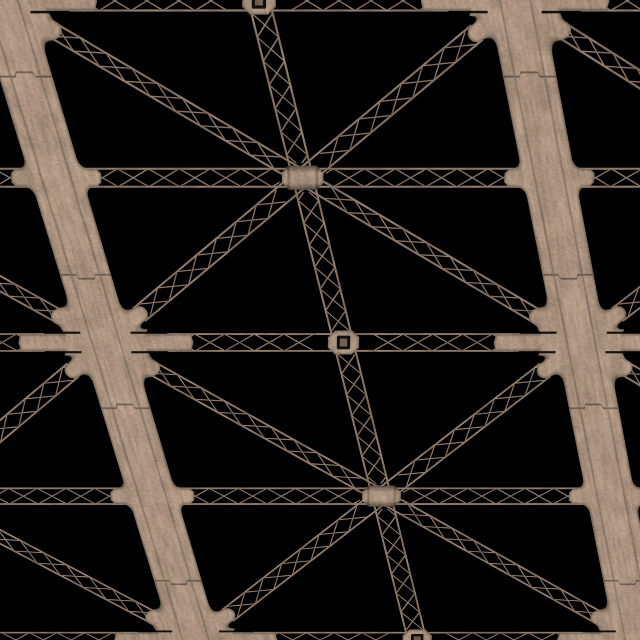
Give the GLSL for this pattern, as a WebGL 1 fragment shader.

```glsl
precision highp float;
// Riveted iron lattice on black, seen in slight perspective: solid pillars, thin
// cross-braced girders, star-shaped crossings and gusset plates. A projective map
// flattens the wall into cells; each part is a distance function in its own frame.
uniform vec2 u_resolution;

const float SPAN = 768.0;                  // design units across the canvas
const vec2 CELL = vec2(592.0, 205.0);      // bay width, row height (a cell is two rows)
const float TILT = 0.248;                  // lean of the uprights
const float TILT_COS = 0.97;
const vec2 LONG_DIR = vec2(0.861, 0.509);  // the two diagonals
const vec2 SHORT_DIR = vec2(0.767, -0.642);
const float PILLAR_HALF = 30.5;
const float RAIL_HALF = 1.25;
const float BRACE_HALF = 0.8;
const vec3 IRON = vec3(0.69, 0.595, 0.515);
const vec3 GIRDER = vec3(0.53, 0.46, 0.40);

float hash(vec2 p) {
  p = fract(p * vec2(0.1031, 0.1137));
  p += dot(p, p.yx + 33.3);
  return fract((p.x + p.y) * p.x * 7.13);
}

float noise(vec2 p) {
  vec2 i = floor(p), f = fract(p);
  f = f * f * (3.0 - 2.0 * f);
  return mix(mix(hash(i), hash(i + vec2(1, 0)), f.x),
             mix(hash(i + vec2(0, 1)), hash(i + vec2(1, 1)), f.x), f.y);
}

float box(vec2 p, vec2 halfSize) {
  vec2 d = abs(p) - halfSize;
  return length(max(d, 0.0)) + min(max(d.x, d.y), 0.0);
}

float chamferBox(vec2 p, vec2 halfSize, float cut) {
  p = abs(p);
  return max(box(p, halfSize), (p.x + p.y - halfSize.x - halfSize.y + cut) * 0.707);
}

float capsule(vec2 p, vec2 tip, float radius) {
  float t = clamp(dot(p, tip) / dot(tip, tip), -1.0, 1.0);
  return length(p - tip * t) - radius;
}

float smoothMin(float a, float b, float k) {
  float h = max(k - abs(a - b), 0.0) / k;
  return min(a, b) - h * h * k * 0.25;
}

// Position relative to the nearest copy of a node, with the lean restored.
vec2 nodeFrame(vec2 wall, vec2 node) {
  vec2 r = fract((wall - node) / vec2(1, 2) + 0.5) - 0.5;
  r *= vec2(1, 2) * CELL;
  return vec2(r.x + TILT * r.y, r.y);
}

vec2 alongAcross(vec2 p, vec2 dir) {
  return vec2(dot(p, dir), dir.x * p.y - dir.y * p.x);
}

// Two rails joined by crossed braces; q is (along, across).
float girder(vec2 q, float halfWidth, float pitch, float braceStart, float stop) {
  float zig = halfWidth * (2.0 * abs(mod(q.x / pitch, 2.0) - 1.0) - 1.0);
  float slope = pitch / length(vec2(pitch, 2.0 * halfWidth));
  float brace = min(abs(q.y - zig), abs(q.y + zig)) * slope - BRACE_HALF;
  brace = max(brace, max(abs(q.y) - halfWidth, braceStart - abs(q.x)));
  float rails = abs(abs(q.y) - halfWidth) - RAIL_HALF;
  return max(min(rails, brace), abs(q.x) - stop);
}

float groove(float d, float width) { return 1.0 - smoothstep(0.0, width, abs(d)); }

void main() {
  vec2 pos = gl_FragCoord.xy / u_resolution * SPAN;
  pos.y = SPAN - pos.y;
  float aa = SPAN / min(u_resolution.x, u_resolution.y);

  // Projective map from canvas to wall: columns at whole x, rows at whole y.
  vec2 wall = vec2((pos.x - 3.0 - 0.302 * pos.y) / (615.0 - 0.109 * pos.y),
                   (pos.y - 1.0) / (220.2 - 0.0371 * (pos.y - 1.0)));
  vec2 star = nodeFrame(wall, vec2(0.5, 1.0));
  vec2 hub = nodeFrame(wall, vec2(0.5, 0.0));
  vec2 gusset = nodeFrame(wall, vec2(0.0, 0.0));
  vec2 side = nodeFrame(wall, vec2(0.0, 1.0));

  // Girders
  vec2 upright = vec2(star.y / TILT_COS, (star.x - TILT * star.y) * TILT_COS);
  float bars = girder(upright, 12.0, 28.2, 18.0, 500.0);
  bars = min(bars, girder(star, 10.8, 37.0, 28.0, 500.0));
  bars = min(bars, girder(hub, 10.8, 37.0, 38.0, 500.0));
  bars = min(bars, girder(alongAcross(star, LONG_DIR), 8.7, 34.0, 34.0, 338.0));
  bars = min(bars, girder(alongAcross(star, SHORT_DIR), 10.8, 32.0, 34.0, 264.0));

  // Pillars, gussets and plates
  float pillarX = (gusset.x - TILT * gusset.y) * TILT_COS;
  float pillar = abs(pillarX) - PILLAR_HALF;
  float lobes = min(capsule(gusset, LONG_DIR * 65.0, 10.5), capsule(gusset, SHORT_DIR * 56.0, 10.5));
  lobes = smoothMin(lobes, box(gusset, vec2(52.0, 17.0)), 10.0);
  float plate = smoothMin(pillar, lobes, 20.0);
  plate = smoothMin(plate, chamferBox(side, vec2(54.0, 10.5), 5.0), 14.0);
  plate = min(plate, box(gusset, vec2(109.0 - 0.25 * abs(gusset.y), 10.5)));
  float boss = chamferBox(star, vec2(25.0, 14.5), 8.0);
  float hex = chamferBox(hub, vec2(19.5, 15.5), 9.0);
  plate = min(plate, min(boss, hex));

  // Weathered iron: streaks along the pillars, fine grain, soft blotches
  vec2 grainPos = wall * CELL + 900.0;
  float tone = 0.80 + 0.12 * noise(grainPos * vec2(0.32, 0.05))
             + 0.10 * noise(grainPos * 0.45) + 0.10 * noise(grainPos * 0.06);
  tone *= mix(0.74, 1.0, smoothstep(0.0, 4.0, -plate));
  float onPillar = smoothstep(0.0, 2.0, -pillar);
  float seam = groove(abs(pillarX) - 17.0, 2.4);
  float dip = 5.0 * (1.0 - smoothstep(9.0, 12.0, abs(pillarX)));
  float joint = groove(abs(gusset.y) - 86.0 + dip, 2.2);
  tone *= 1.0 - onPillar * max(0.20 * seam, 0.38 * joint);
  float inBoss = step(boss, 0.0);
  tone *= 1.0 - inBoss * (0.28 * smoothstep(5.0, 12.0, abs(star.y)) + 0.22 * groove(abs(star.x) - 17.0, 3.0));

  // Dark slots beside the gussets and the window in each hub
  float slot = box(vec2(abs(gusset.x) - 54.0, abs(gusset.y) - 12.6), vec2(22.0, 0.6)) - 0.8;
  float window = abs(box(hub, vec2(6.5, 7.0))) - 1.8;
  float cut = clamp(0.5 - min(slot, window) / aa, 0.0, 1.0);
  tone *= 1.0 - 0.35 * step(box(hub, vec2(6.5, 7.0)), 0.0);

  vec3 color = GIRDER * (0.88 + 0.24 * noise(grainPos * 0.1)) * clamp(0.5 - bars / aa, 0.0, 1.0);
  color = mix(color, IRON * tone, clamp(0.5 - plate / aa, 0.0, 1.0));
  gl_FragColor = vec4(color * (1.0 - 0.88 * cut), 1.0);
}
```
